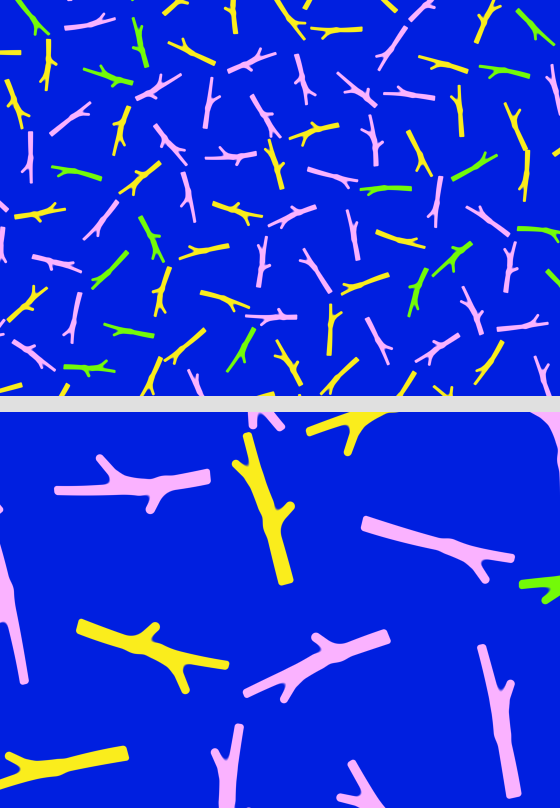
Top, the full canvas; bottom, a detail of the centre.
Write a Shadertoy shader that draws this pattern.

```glsl
// Scattered forked twigs in yellow, pink and green on a flat blue ground.
// Twigs sit on a jittered triangular lattice; each is a distance field made of
// a tapered stem, a curved fork and sometimes a stub, joined by smooth unions.

const float PI = 3.14159265;
const float SPACING = 0.139;        // lattice step, in canvas heights
const float JITTER = 0.2;           // full range of displacement, in steps
const float LATTICE_TILT = 0.23;

const vec3 BLUE   = vec3(0.00, 0.12, 0.88);
const vec3 YELLOW = vec3(0.98, 0.93, 0.11);
const vec3 PINK   = vec3(0.98, 0.70, 1.00);
const vec3 GREEN  = vec3(0.45, 0.98, 0.03);

vec4 hash4(vec2 cell, float seed) {
    vec4 h = fract((cell.xyxy + seed) * vec4(0.1031, 0.1030, 0.0973, 0.1099));
    h += dot(h, h.wzxy + 33.33);
    return fract((h.xxyz + h.yzzw) * h.zywx);
}

mat2 rotation(float angle) {
    float c = cos(angle), s = sin(angle);
    return mat2(c, s, -s, c);
}

float smoothUnion(float a, float b, float k) {
    float h = max(k - abs(a - b), 0.0) / k;
    return min(a, b) - 0.25 * k * h * h;
}

// Segment from a to b whose radius runs from ra to rb
float taperedSegment(vec2 p, vec2 a, vec2 b, float ra, float rb) {
    vec2 ab = b - a;
    float t = clamp(dot(p - a, ab) / dot(ab, ab), 0.0, 1.0);
    return length(p - a - ab * t) - mix(ra, rb, t);
}

// Blunt wide end at negative x, rounded thin end at positive x
float stemDistance(vec2 p, float halfLength, float corner) {
    float halfWidth = mix(0.047, 0.028, smoothstep(-halfLength, halfLength, p.x));
    vec2 q = abs(p) - vec2(halfLength, halfWidth) + corner;
    return length(max(q, 0.0)) + min(max(q.x, q.y), 0.0) - corner;
}

// Shoot that leaves the stem gently and then turns outwards
float forkDistance(vec2 p, float start, float reach, float spread) {
    vec2 root = vec2(start, 0.0);
    vec2 bend = root + vec2(0.6 * reach, 0.36 * spread);
    vec2 tip = root + vec2(reach, spread);
    float lower = taperedSegment(p, root, bend, 0.034, 0.029);
    float upper = taperedSegment(p, bend, tip, 0.029, 0.025);
    return smoothUnion(lower, upper, 0.03);
}

float twigDistance(vec2 p, vec4 form) {
    p.y += (form.x - 0.5) * 0.26 * p.x * p.x;
    float start = mix(-0.12, 0.1, form.y);
    float spread = mix(0.1, 0.2, form.z);
    float d = stemDistance(p, 0.475, 0.02);
    d = smoothUnion(d, forkDistance(p, start, 0.36 - 0.7 * spread, spread), 0.06);
    if (form.w < 0.45) {
        vec2 root = vec2(start - 0.14, 0.0);
        float stub = taperedSegment(p, root, root + vec2(0.09, -0.14), 0.03, 0.029);
        d = smoothUnion(d, stub, 0.06);
    }
    return d;
}

vec3 twigColor(float pick) {
    return pick < 0.41 ? YELLOW : pick < 0.73 ? PINK : GREEN;
}

// Three interleaved heading classes keep neighbours from lining up
float twigAngle(vec2 cell, float turn, float flip) {
    float headingClass = mod(cell.x - cell.y, 3.0);
    return PI / 3.0 * (headingClass + turn) + PI * step(0.5, flip);
}

vec3 drawTwigs(vec2 p, float pixel) {
    vec3 color = BLUE;
    float rowHeight = 0.5 * sqrt(3.0);
    float row = p.y / rowHeight;
    vec2 home = round(vec2(p.x - 0.5 * row, row));

    for (int j = -1; j <= 1; j++) {
        for (int i = -1; i <= 1; i++) {
            vec2 cell = home + vec2(i, j);
            vec4 place = hash4(cell, 17.3);
            vec4 form = hash4(cell, 71.9);
            vec4 look = hash4(cell, 139.1);

            vec2 center = vec2(cell.x + 0.5 * cell.y, cell.y * rowHeight);
            center += (place.xy - 0.5) * JITTER;
            vec2 q = (p - center) * rotation(twigAngle(cell, place.z, place.w));
            q.y *= look.y < 0.5 ? -1.0 : 1.0;

            float cover = smoothstep(0.7, -0.7, twigDistance(q, form) / pixel);
            color = mix(color, twigColor(look.x), cover);
        }
    }
    return color;
}

void mainImage(out vec4 fragColor, in vec2 fragCoord) {
    vec2 p = fragCoord / iResolution.y / SPACING;
    float pixel = 1.0 / (iResolution.y * SPACING);
    fragColor = vec4(drawTwigs(rotation(LATTICE_TILT) * p, pixel), 1.0);
}
```
